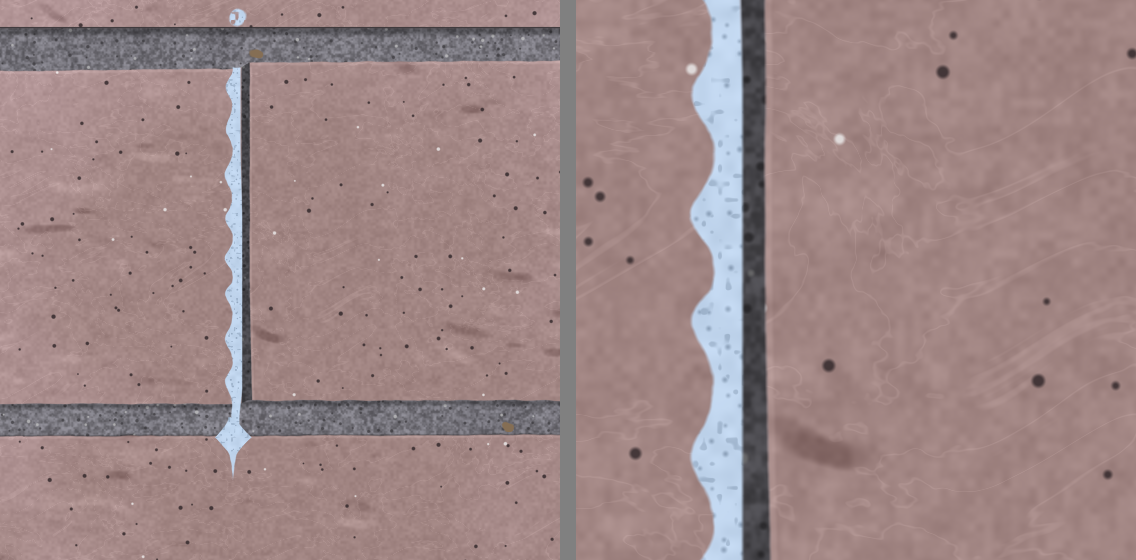
Left: the whole. Right: its middle third, enlarged.
Give the GLSL for this texture, as a three.js fragment shader.

```glsl
varying vec2 vUv;

const vec3 CLAY = vec3(0.63, 0.52, 0.51);
const vec3 CLAY_PALE = vec3(0.70, 0.585, 0.59);
const vec3 MORTAR = vec3(0.45, 0.45, 0.48);
const vec3 MORTAR_DARK = vec3(0.31, 0.30, 0.32);
const vec3 MORTAR_PALE = vec3(0.62, 0.61, 0.65);
const vec3 PAINT = vec3(0.76, 0.85, 0.95);
const vec3 SPECK = vec3(0.20, 0.16, 0.17);
const vec3 PEBBLE = vec3(0.52, 0.43, 0.33);
const float EDGE = 0.0015;

float hash(vec2 p) {
  vec3 q = fract(vec3(p.xyx) * 0.1031);
  q += dot(q, q.yzx + 33.33);
  return fract((q.x + q.y) * q.z);
}

float noise(vec2 p) {
  vec2 i = floor(p), f = fract(p);
  f = f * f * (3.0 - 2.0 * f);
  return mix(mix(hash(i), hash(i + vec2(1.0, 0.0)), f.x),
             mix(hash(i + vec2(0.0, 1.0)), hash(i + vec2(1.0)), f.x), f.y);
}

float fbm(vec2 p) {
  float sum = 0.0, amp = 0.5;
  for (int i = 0; i < 4; i++) {
    sum += amp * noise(p);
    p = mat2(1.6, 1.2, -1.2, 1.6) * p + 7.3;
    amp *= 0.5;
  }
  return sum;
}

float band(float x, float lo, float hi, float soft) {
  return smoothstep(lo - soft, lo + soft, x) * (1.0 - smoothstep(hi - soft, hi + soft, x));
}

// One round speck in a share of the grid cells
float specks(vec2 p, float cells, float share, float radius, float seed) {
  vec2 id = floor(p * cells) + seed;
  vec2 centre = 0.2 + 0.6 * vec2(hash(id + 3.1), hash(id + 8.7));
  float r = radius * (0.55 + 0.6 * hash(id + 5.3));
  float d = length(fract(p * cells) - centre) / cells;
  return step(hash(id), share) * (1.0 - smoothstep(r - EDGE, r + EDGE, d));
}

float dimple(vec2 p) {
  p += 0.025 * (vec2(noise(p * 14.0), noise(p * 14.0 + 40.0)) - 0.5);
  return noise(p * vec2(11.0, 23.0)) + 0.35 * noise(p * vec2(27.0, 48.0) + 9.0);
}

vec3 brick(vec2 p) {
  float pale = 0.75 * smoothstep(0.45, 0.0, p.x) + 0.45 * smoothstep(0.65, 1.0, p.x)
             + 0.5 * smoothstep(0.55, 0.95, p.y) - 0.25 + 0.9 * (fbm(p * 7.0) - 0.47);
  vec3 colour = mix(CLAY, CLAY_PALE, clamp(pale, 0.0, 1.0));
  // Pressed dimples lit from above
  float slope = dimple(p + vec2(0.002, 0.006)) - dimple(p);
  float patchy = smoothstep(0.3, 0.65, noise(p * 6.0 + 21.0));
  colour -= 0.12 * patchy * smoothstep(0.06, 0.22, slope);
  colour += 0.07 * patchy * smoothstep(0.05, 0.22, -slope);
  // Fine grain and thin pale scratches
  colour += 0.05 * (noise(p * 190.0) - 0.5) + 0.07 * (fbm(p * 60.0) - 0.47);
  float fibre = abs(fbm(p * vec2(22.0, 38.0) + 3.0 * noise(p * 9.0)) - 0.47);
  colour += 0.035 * (1.0 - smoothstep(0.0, 0.025, fibre));
  float dark = max(specks(p, 17.0, 0.38, 0.0033, 11.0), specks(p + 0.021, 29.0, 0.09, 0.0024, 70.0));
  colour = mix(colour, SPECK, 0.85 * dark);
  return mix(colour, vec3(0.93), 0.8 * specks(p + 0.013, 21.0, 0.07, 0.0027, 130.0));
}

vec3 mortar(vec2 p) {
  float grain = 0.6 * noise(p * 170.0) + 0.4 * noise(p * 310.0);
  vec3 colour = mix(MORTAR_DARK, MORTAR_PALE, smoothstep(0.05, 0.95, grain));
  colour = mix(colour, MORTAR, 0.35) + 0.1 * (fbm(p * 24.0) - 0.47);
  colour = mix(colour, MORTAR_DARK * 0.7, 0.7 * specks(p, 75.0, 0.25, 0.0026, 210.0));
  return mix(colour, vec3(0.78), 0.7 * specks(p + 0.007, 58.0, 0.12, 0.0028, 320.0));
}

float pebble(vec2 p, vec2 centre) {
  float d = length((p - centre) * vec2(1.0, 1.3)) + 0.008 * (noise(p * 90.0) - 0.5);
  return 1.0 - smoothstep(0.009, 0.013, d);
}

// Scalloped stripe, flared foot with a drip, and a dab above
float paintMask(vec2 p) {
  float wobble = 0.006 * (fbm(p * 45.0) - 0.47);
  float wave = 0.5 + 0.5 * cos(6.2832 * (p.y - 0.544) / 0.0745 + 1.6 * (noise(vec2(p.y * 15.0, 2.0)) - 0.5));
  float taper = 1.0 - smoothstep(0.25, 0.31, p.y);
  float left = mix(0.415 - 0.013 * pow(wave, 1.4), 0.413, taper) + wobble;
  float right = 0.4325 - 0.005 * taper - 0.003 * smoothstep(0.6, 0.75, p.y);
  float stripe = band(p.x, left, right, EDGE) * band(p.y + wobble, 0.24, 0.88, EDGE);
  float flare = pow(max(0.0, 1.0 - abs(p.y - 0.219) / 0.032), 1.4);
  float halfWidth = 0.025 * flare + 0.008 * smoothstep(0.14, 0.21, p.y) + 0.5 * wobble;
  float foot = (1.0 - smoothstep(-EDGE, EDGE, abs(p.x - 0.416) - halfWidth)) * band(p.y, 0.143, 0.255, EDGE);
  float dab = 1.0 - smoothstep(0.012, 0.017, length(p - vec2(0.424, 0.968)) + 2.0 * wobble);
  return max(max(stripe, foot), dab * smoothstep(0.25, 0.5, noise(p * 130.0)));
}

void main() {
  vec2 p = vUv;
  float rough = 0.004 * (fbm(p * 35.0) - 0.47);
  float side = smoothstep(0.42, 0.45, p.x);
  float upperLow = mix(0.873 + 0.01 * p.x, 0.887 + 0.004 * p.x, side) + rough;
  float lowerHigh = mix(0.279, 0.285, side) + rough;
  float lowerLow = 0.221 + 0.003 * p.x + rough;
  float jointRight = 0.446 + 0.004 * smoothstep(0.5, 0.28, p.y) + 0.4 * rough;

  float upper = band(p.y, upperLow, 0.950, EDGE);
  float lower = band(p.y, lowerLow, lowerHigh, EDGE);
  float joint = band(p.x, 0.431, jointRight, EDGE) * band(p.y, 0.25, 0.9, EDGE);
  float beds = max(upper, lower);

  // Shadows inside the joints, pale rims on the bricks
  vec3 joints = mortar(p);
  joints *= 1.0 - 0.3 * max(band(p.y, 0.938, 0.955, 0.006), band(p.y, lowerHigh - 0.008, lowerHigh, 0.005));
  joints = mix(joints, joints * 0.58, joint * (1.0 - beds));
  joints = mix(joints, PEBBLE, max(pebble(p, vec2(0.459, 0.904)), pebble(p, vec2(0.908, 0.237))));
  float rim = max(band(p.y, upperLow - 0.005, upperLow, 0.002), band(p.y, lowerLow - 0.005, lowerLow, 0.002));
  rim = max(rim, band(p.x, jointRight, jointRight + 0.004, EDGE) * band(p.y, 0.285, 0.88, 0.004));

  vec3 colour = mix(brick(p) + 0.05 * rim, joints, max(beds, joint));
  colour = mix(colour, MORTAR_DARK * 0.6, 0.85 * band(p.y, 0.9495, 0.952, 0.001));
  colour *= 1.0 - 0.22 * band(p.y, lowerLow - 0.001, lowerLow + 0.002, EDGE);

  // Pitted pale paint
  float pits = max(specks(p, 105.0, 0.35, 0.0013, 410.0), 0.6 * smoothstep(0.72, 0.9, noise(p * 210.0)));
  vec3 coat = PAINT + 0.06 * (noise(p * 120.0) - 0.5) - 0.2 * pits;
  gl_FragColor = vec4(mix(colour, coat, 0.96 * paintMask(p)), 1.0);
}
```
